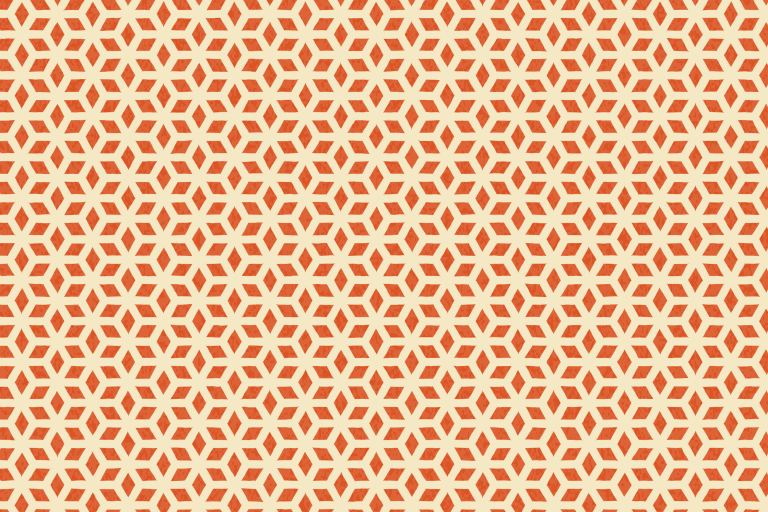
Give the GLSL for this pattern, as a Shadertoy shader.

```glsl
// Draws a lattice of six-pointed stars made of slightly rough orange rhombi on cream.

float hash(vec2 p) {
    return fract(sin(dot(p, vec2(127.1, 311.7))) * 43758.5453);
}

float noise(vec2 p) {
    vec2 cell = floor(p), f = fract(p);
    f = f * f * (3.0 - 2.0 * f);
    return mix(mix(hash(cell), hash(cell + vec2(1, 0)), f.x),
               mix(hash(cell + vec2(0, 1)), hash(cell + vec2(1, 1)), f.x), f.y);
}

mat2 rotation(float angle) {
    float c = cos(angle), s = sin(angle);
    return mat2(c, s, -s, c);
}

// Signed distance to the nearest upright rhombus of a triangular lattice
float rhombusLattice(vec2 p, float direction) {
    float column = round(p.x / 0.866025);
    p.x -= column * 0.866025;
    p.y -= 0.5 * column;
    float row = floor(p.y);
    p.y -= row + 0.5;

    // Small differences in tilt and size from piece to piece
    vec2 id = vec2(column, row) + 37.0 * direction;
    p *= rotation(0.07 * (hash(id) - 0.5));
    float inset = 0.15 + 0.008 * (hash(id + 9.0) - 0.5);
    return dot(abs(p), vec2(0.866025, 0.5)) - inset;
}

void mainImage(out vec4 fragColor, in vec2 fragCoord) {
    // One unit is the distance between neighbouring stars
    float pixel = 18.76 / iResolution.x;
    vec2 p = (fragCoord - 0.5 * iResolution.xy) * pixel;
    p -= vec2(-0.187, 0.41);

    // Three rhombus directions, 60 degrees apart
    float d = 1.0;
    for (int i = 0; i < 3; i++) {
        d = min(d, rhombusLattice(rotation(float(i) * 1.047198) * p, float(i)));
    }
    d += 0.012 * (noise(p * 9.0) - 0.5);

    // Faintly mottled ink over flat paper
    float grain = noise(p * vec2(24.0, 15.0));
    vec3 ink = mix(vec3(0.872, 0.39, 0.21), vec3(0.86, 0.33, 0.15),
                   smoothstep(0.5, 0.7, grain));
    vec3 paper = vec3(0.96, 0.91, 0.77);
    float coverage = 1.0 - smoothstep(-0.7 * pixel, 0.7 * pixel, d);
    fragColor = vec4(mix(paper, ink, coverage), 1.0);
}
```
